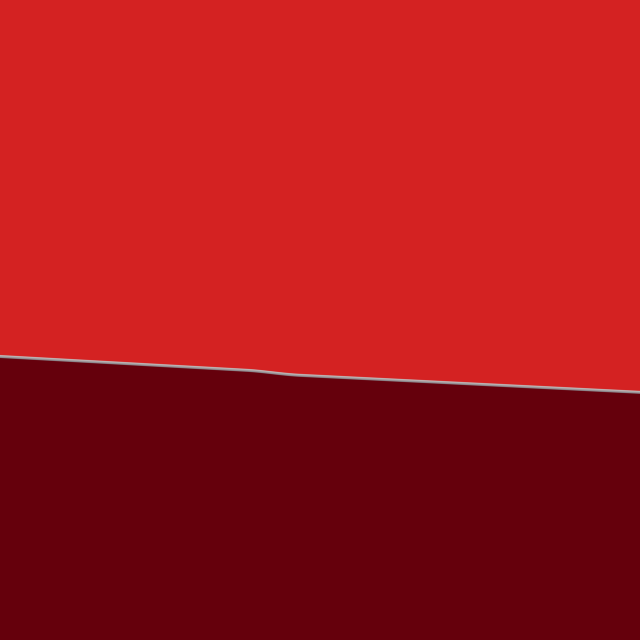
A three.js fragment shader for this background:

```glsl
// Two flat fields, bright red above and dark maroon below, parted by a thin
// silver seam. The seam is two gently falling lines joined by a short smooth
// step, and the colours are layered by signed distance to it.

varying vec2 vUv;

const vec3 UPPER_RED = vec3(0.832, 0.133, 0.133);
const vec3 LOWER_MAROON = vec3(0.396, 0.0, 0.047);
const vec3 SEAM_LIGHT = vec3(0.76, 0.73, 0.73);
const vec3 SEAM_SHADE = vec3(0.54, 0.52, 0.54);

const float LEFT_HEIGHT = 0.443;   // seam height at the left edge
const float RIGHT_HEIGHT = 0.387;  // seam height at the right edge
const float LEFT_SLOPE = -0.056;
const float RIGHT_SLOPE = -0.050;
const float STEP_START = 0.385;    // span where the two lines join
const float STEP_END = 0.470;
const float SEAM_HALF_WIDTH = 0.0023;
const float EDGE_SOFTNESS = 0.0011;

// Height of the seam's centre at a given x
float seamHeight(float x) {
  float leftLine = LEFT_HEIGHT + LEFT_SLOPE * x;
  float rightLine = RIGHT_HEIGHT + RIGHT_SLOPE * (x - 1.0);
  return mix(leftLine, rightLine, smoothstep(STEP_START, STEP_END, x));
}

// Soft coverage: 0 below the edge, 1 above it
float softEdge(float signedDistance) {
  return smoothstep(-EDGE_SOFTNESS, EDGE_SOFTNESS, signedDistance);
}

void main() {
  // Vertical offset corrected for the slope gives the distance to the seam
  float slope = 0.5 * (LEFT_SLOPE + RIGHT_SLOPE);
  float distanceToSeam = (vUv.y - seamHeight(vUv.x)) / sqrt(1.0 + slope * slope);

  // Seam shading: lighter along its upper side
  float lift = smoothstep(-SEAM_HALF_WIDTH, SEAM_HALF_WIDTH, distanceToSeam);
  vec3 seamColor = mix(SEAM_SHADE, SEAM_LIGHT, lift);

  // Layers from bottom to top
  vec3 color = mix(LOWER_MAROON, seamColor, softEdge(distanceToSeam + SEAM_HALF_WIDTH));
  color = mix(color, UPPER_RED, softEdge(distanceToSeam - SEAM_HALF_WIDTH));

  gl_FragColor = vec4(color, 1.0);
}
```
